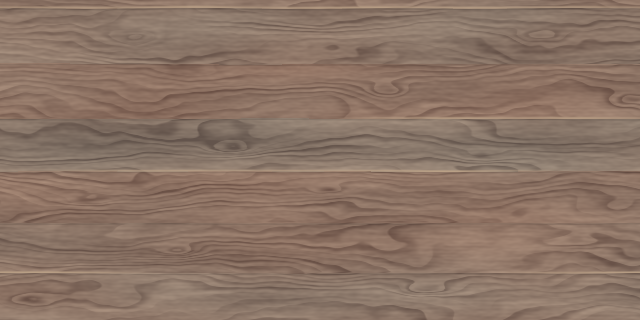
Give the GLSL for this texture, as a Shadertoy shader.

```glsl
const float PI = 3.14159265;

// Plank layout, in canvas heights
const float FIRST_SEAM = 0.146;
const float PITCH = 0.1656;
const float SEAM_SPAN = 0.828;
const float SEAM_BOW = 0.014;
const float SEAM_WAVE = 0.004;
const float SAP_WIDTH = 0.009;

// Grain
const float RING_DENSITY = 42.0;
const float RING_WARP = 4.6;
const float LINE_DEPTH = 0.62;
const float BASE_TONE = 0.57;
const int KNOTS_PER_PLANK = 2;

// Colours
const vec3 DARK_WOOD = vec3(0.455, 0.370, 0.325);
const vec3 LIGHT_WOOD = vec3(0.645, 0.553, 0.485);
const vec3 SAPWOOD = vec3(0.735, 0.635, 0.530);
const vec3 WARM_SHIFT = vec3(0.016, -0.005, -0.010);

// Warmth of each plank, bottom to top
const float WARMTH[7] = float[7](0.0, 0.3, 0.8, -0.9, 1.0, -0.2, 0.5);
// Pale streak on each seam: centre and reach along the width (0 = none)
const vec2 SAP_STREAK[6] = vec2[6](vec2(0.01, 0.25), vec2(0.0), vec2(0.45, 0.55),
                                   vec2(0.79, 0.30), vec2(0.0), vec2(0.50, 0.80));

float hash(vec2 p) {
    return fract(sin(dot(p, vec2(127.1, 311.7))) * 43758.55);
}

vec2 gradient(vec2 cell) {
    float angle = 2.0 * PI * hash(cell);
    return vec2(cos(angle), sin(angle));
}

float gradientNoise(vec2 p) {
    vec2 i = floor(p), f = p - i;
    vec2 w = f * f * f * (f * (f * 6.0 - 15.0) + 10.0);
    vec2 e = vec2(1.0, 0.0);
    float low = mix(dot(gradient(i), f), dot(gradient(i + e), f - e), w.x);
    float high = mix(dot(gradient(i + e.yx), f - e.yx), dot(gradient(i + 1.0), f - 1.0), w.x);
    return mix(low, high, w.y);
}

// Knots of one plank: x = bulge of the rings, y = dark heart
vec2 knots(vec2 p, float plank, float across) {
    vec2 sum = vec2(0.0);
    for (int i = 0; i < KNOTS_PER_PLANK; i++) {
        float n = plank * float(KNOTS_PER_PLANK) + float(i);
        float x = 2.0 * fract(0.618 * n + 0.28);
        float y = PITCH * (0.3 + 0.4 * hash(vec2(n, 4.0)));
        float size = 0.6 + 0.5 * hash(vec2(n, 9.0));
        vec2 d = (vec2(p.x, across * PITCH) - vec2(x, y)) / (size * vec2(0.11, 0.028));
        d.y += 0.3 * gradientNoise(p * vec2(18.0, 30.0));
        float r2 = dot(d, d);
        sum += vec2(2.2 * exp(-r2), exp(-9.0 * r2) * hash(vec2(n, 2.0)));
    }
    return sum;
}

// Brightness of the wood: 0 = dark, 1 = light
float woodTone(vec2 p, float plank, float across) {
    vec2 s = p + vec2(7.3, 3.1) * (plank + 2.0);
    vec2 knot = knots(p, plank, across);

    // Growth rings, warped into long arches
    float warp = gradientNoise(s * vec2(1.5, 7.0))
               + 0.35 * gradientNoise(s * vec2(4.5, 13.0))
               + 0.08 * gradientNoise(s * vec2(16.0, 24.0));
    float ring = s.y * RING_DENSITY + RING_WARP * warp + knot.x;
    float phase = fract(ring);
    float soft = clamp(fwidth(ring), 0.12, 0.4);
    float line = smoothstep(0.25, 1.0 - soft, phase) * (1.0 - smoothstep(1.0 - soft, 1.0, phase));
    float strength = clamp(0.5 + 1.3 * gradientNoise(vec2(s.x * 2.2, ring * 0.6)), 0.05, 1.0);

    // Broad bands, streaks and fine fibres
    float broad = gradientNoise(s * vec2(1.2, 11.0) + 5.0);
    float streak = gradientNoise(vec2(s.x * 3.0, ring * 1.1) + 17.0);
    float fibre = gradientNoise(s * vec2(9.0, 95.0))
                + 0.6 * gradientNoise(s * vec2(38.0, 120.0));

    return BASE_TONE + 0.50 * broad + 0.34 * streak + 0.28 * fibre
         - LINE_DEPTH * line * strength - 0.6 * knot.y;
}

void mainImage(out vec4 fragColor, in vec2 fragCoord) {
    vec2 p = fragCoord / iResolution.y;
    float u = fragCoord.x / iResolution.x;

    // Plank index and position across it
    float bow = SEAM_BOW * sin(PI * (p.y - FIRST_SEAM) / SEAM_SPAN);
    float wave = SEAM_WAVE * gradientNoise(vec2(p.x * 2.5, floor(p.y / PITCH + 0.6) * 3.7));
    float level = (p.y + bow + wave - FIRST_SEAM) / PITCH;
    float plank = clamp(floor(level), -1.0, 5.0);

    // Wood
    float tone = woodTone(p, plank, level - plank);
    vec3 color = mix(DARK_WOOD, LIGHT_WOOD, clamp(tone, -0.25, 1.15));
    float warmth = WARMTH[int(plank) + 1] + 1.3 * gradientNoise(p * vec2(1.6, 6.0) + 31.0);
    color += WARM_SHIFT * warmth;

    // Seam: a thin shadow below, a fading pale streak above
    float seam = clamp(floor(level + 0.5), 0.0, 5.0);
    float d = (level - seam) * PITCH;
    vec2 streak = SAP_STREAK[int(seam)];
    float along = abs(fract(u - streak.x + 0.5) - 0.5);
    float presence = streak.y > 0.0 ? 1.0 - smoothstep(0.35 * streak.y, streak.y, along) : 0.0;
    presence *= 0.8 + 0.5 * gradientNoise(vec2(p.x * 4.0, seam * 5.3));
    float pale = smoothstep(-0.002, 0.002, d) * (1.0 - smoothstep(0.2 * SAP_WIDTH, SAP_WIDTH, d));
    float shadow = exp(-pow((d + 0.003) / 0.0025, 2.0));
    color *= 1.0 - 0.10 * shadow;
    color = mix(color, SAPWOOD, pale * clamp(presence, 0.0, 1.0));

    fragColor = vec4(color, 1.0);
}
```
